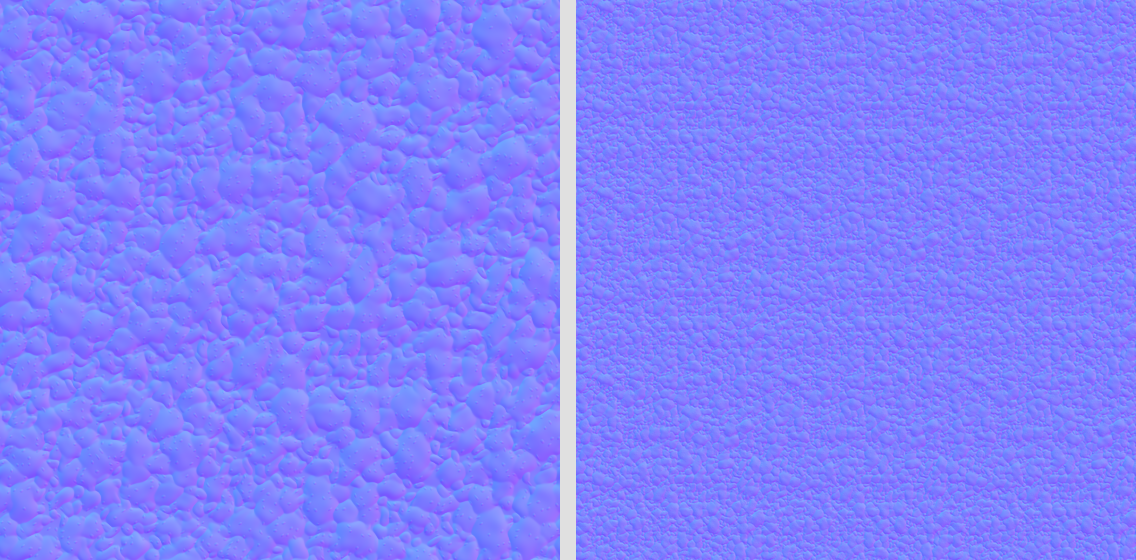
Left: one tile. Right: repeated 3 by 3.
A WebGL 1 fragment shader for this texture map:

```glsl
precision highp float;
uniform vec2 u_resolution;

const float TAU = 6.2831853;

// Stone layers: cells per side, smallest and largest radius in cells, share kept
const vec4 LARGE_STONES  = vec4(13.0, 0.34, 0.52, 0.55);
const vec4 MEDIUM_STONES = vec4(22.0, 0.34, 0.56, 0.95);
const vec4 SMALL_STONES  = vec4(46.0, 0.30, 0.54, 0.95);

const float DOME_HEIGHT = 0.5;      // height of a stone relative to its radius
const float ELONGATION = 0.32;      // largest stretch of a stone
const float LEAN = 0.8;             // favoured direction of the long axis
const float LEAN_SPREAD = 2.5;
const float TILT = 0.55;            // random slant of each stone
const float CREASE_SHARPNESS = 520.0;
const float GROUND_LEVEL = -0.003;
const float MAX_SLOPE = 2.3;
const float WARP = 0.0028;          // bending of the outlines
const float ROUGHNESS = 0.10;
const float GRIT_CELLS = 84.0;
const float GRIT_SHARE = 0.35;
const float GRIT_SLOPE = 0.55;
const vec2 NORMAL_STRENGTH = vec2(0.098, 0.118);

vec3 hash3(vec2 cell, float seed) {
  vec3 p = fract(vec3(cell.xyx + seed) * vec3(0.1031, 0.1030, 0.0973));
  p += dot(p, p.yxz + 33.33);
  return fract((p.xxy + p.yzz) * p.zyx);
}

// Bends the plane with waves that repeat over the canvas
vec2 warp(vec2 p) {
  vec2 a = sin(TAU * (p.yx * vec2(17.0, 14.0) + p * vec2(5.0, -8.0)));
  vec2 b = sin(TAU * (p.yx * vec2(29.0, 33.0) - p * vec2(16.0, 11.0)) + 1.7);
  return p + WARP * (a + 0.5 * b);
}

// Adds the domes of one layer to a smooth maximum:
// xy sums the weighted slopes, z sums the weights
vec3 stones(vec2 p, vec4 layer, float seed) {
  vec3 sum = vec3(0.0);
  vec2 home = floor(p * layer.x);
  for (int j = -1; j <= 1; j++) {
    for (int i = -1; i <= 1; i++) {
      vec2 cell = home + vec2(float(i), float(j));
      vec2 id = mod(cell, layer.x);
      vec3 place = hash3(id, seed);
      vec3 form = hash3(id, seed + 51.7);
      vec3 slant = hash3(id, seed + 97.3);
      vec2 offset = p - (cell + 0.15 + 0.7 * place.xy) / layer.x;

      // Ellipse in its own turned frame
      float radius = mix(layer.y, layer.z, form.x) / layer.x;
      float stretch = 1.0 + ELONGATION * form.y;
      vec2 axes = radius * vec2(stretch, 1.0 / stretch);
      float angle = LEAN + LEAN_SPREAD * (form.z - 0.5);
      float c = cos(angle), s = sin(angle);
      mat2 turn = mat2(c, -s, s, c);
      vec2 q = turn * offset / axes;
      float d = length(q);

      // Flat-topped dome and its slope
      vec2 tilt = TILT * (slant.xy - 0.5);
      float peak = DOME_HEIGHT * radius;
      float height = peak * (1.0 - d * d * d) + dot(tilt, offset);
      vec2 slope = tilt - 3.0 * peak * d * ((q / axes) * turn);
      float weight = step(place.z, layer.w) * exp(CREASE_SHARPNESS * height);
      sum += weight * vec3(slope, 1.0);
    }
  }
  return sum;
}

// Slope of a faint unevenness made of layered waves
vec2 roughSlope(vec2 p) {
  vec2 slope = vec2(0.0);
  for (int i = 0; i < 8; i++) {
    vec3 r = hash3(vec2(float(i), 3.0), 12.4);
    vec2 wave = floor((r.xy - 0.5) * (20.0 + 12.0 * float(i)) + 0.5);
    vec2 along = wave / max(length(wave), 1.0);
    slope += along * cos(TAU * (dot(wave, p) + r.z));
  }
  return ROUGHNESS * slope;
}

// Slope of tiny scattered bumps, each kept inside its cell
vec2 gritSlope(vec2 p) {
  vec2 cell = floor(p * GRIT_CELLS);
  vec3 r = hash3(mod(cell, GRIT_CELLS), 71.9);
  vec2 q = (fract(p * GRIT_CELLS) - mix(vec2(0.36), vec2(0.64), r.xy)) / 0.36;
  float falloff = max(1.0 - dot(q, q), 0.0);
  return -4.0 * GRIT_SLOPE * step(r.z, GRIT_SHARE) * q * falloff * falloff;
}

void main() {
  vec2 uv = gl_FragCoord.xy / u_resolution;
  vec2 p = warp(uv);

  // Stones of three sizes over flat ground
  vec3 sum = vec3(0.0, 0.0, exp(CREASE_SHARPNESS * GROUND_LEVEL));
  sum += stones(p, LARGE_STONES, 5.3);
  sum += stones(p, MEDIUM_STONES, 23.1);
  sum += stones(p, SMALL_STONES, 40.6);
  vec2 slope = sum.xy / sum.z + roughSlope(uv) + gritSlope(p);

  // Soft limit, then encode as a tangent-space normal
  slope *= inversesqrt(1.0 + dot(slope, slope) / (MAX_SLOPE * MAX_SLOPE));
  gl_FragColor = vec4(0.5 - slope * NORMAL_STRENGTH, 1.0, 1.0);
}
```
